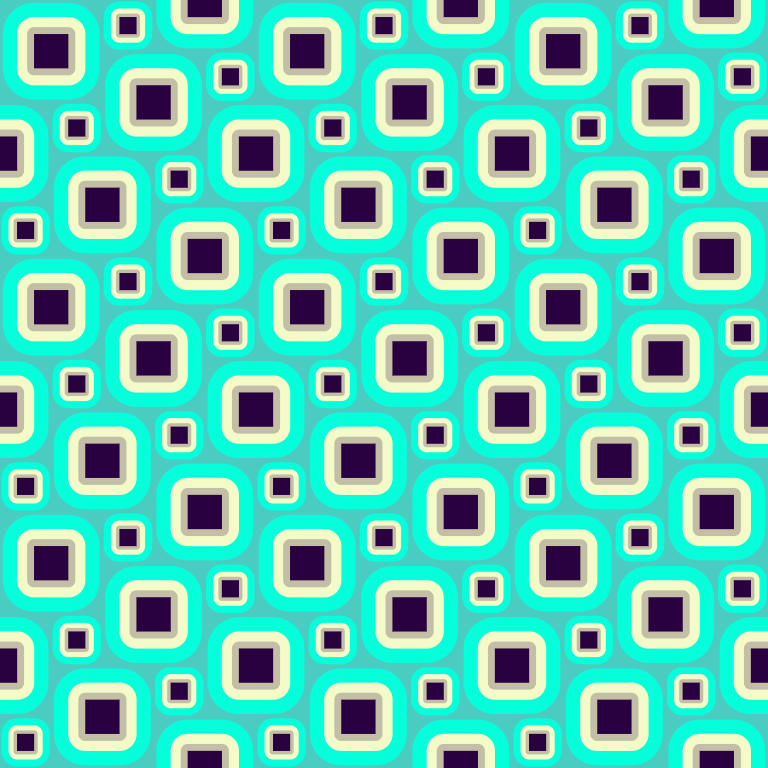
This pattern is drawn by a WebGL 1 fragment shader. Its source:

```glsl
precision highp float;
// Large and small nested rounded squares on a slanted square lattice, tiling seamlessly.

uniform vec2 u_resolution;

const float REPEATS = 3.0;          // tiles across and down
const float STEPS = 5.0;            // lattice steps per tile
const vec2 AXIS_A = vec2(2.0, -1.0); // lattice vectors, in steps
const vec2 AXIS_B = vec2(1.0, 2.0);

const vec3 TEAL = vec3(0.29, 0.80, 0.76);
const vec3 CYAN = vec3(0.02, 1.00, 0.86);
const vec3 CREAM = vec3(0.96, 0.98, 0.79);
const vec3 TAUPE = vec3(0.76, 0.75, 0.65);
const vec3 PLUM = vec3(0.16, 0.00, 0.25);

// Offset from the nearest lattice point
vec2 latticeCell(vec2 p) {
  vec2 k = vec2(dot(p, AXIS_A), dot(p, AXIS_B)) / dot(AXIS_A, AXIS_A);
  k = fract(k + 0.5) - 0.5;
  return k.x * AXIS_A + k.y * AXIS_B;
}

float boxDistance(vec2 p, float halfSize) {
  vec2 q = abs(p) - halfSize;
  return length(max(q, 0.0)) + min(max(q.x, q.y), 0.0);
}

// 1 inside the outline at the given distance, 0 outside
float coverage(float d, float edge, float pixel) {
  return clamp(0.5 + (edge - d) / pixel, 0.0, 1.0);
}

// Sharp core square with rounded bands around it
vec3 paintSquare(vec3 base, vec2 p, float size, float pixel) {
  float d = boxDistance(p / size, 0.335);
  float w = pixel / size;
  vec3 color = mix(base, CYAN, coverage(d, 0.610, w));
  color = mix(color, CREAM, coverage(d, 0.333, w));
  color = mix(color, TAUPE, coverage(d, 0.135, w));
  return mix(color, PLUM, coverage(d, 0.0, w));
}

void main() {
  float span = REPEATS * STEPS;
  vec2 p = gl_FragCoord.xy / u_resolution * span;
  float pixel = span / min(u_resolution.x, u_resolution.y);

  vec3 color = paintSquare(TEAL, latticeCell(p - vec2(1.0, 4.0)), 1.0, pixel);
  color = paintSquare(color, latticeCell(p - vec2(2.5, 4.5)), 0.5, pixel);

  gl_FragColor = vec4(color, 1.0);
}
```
